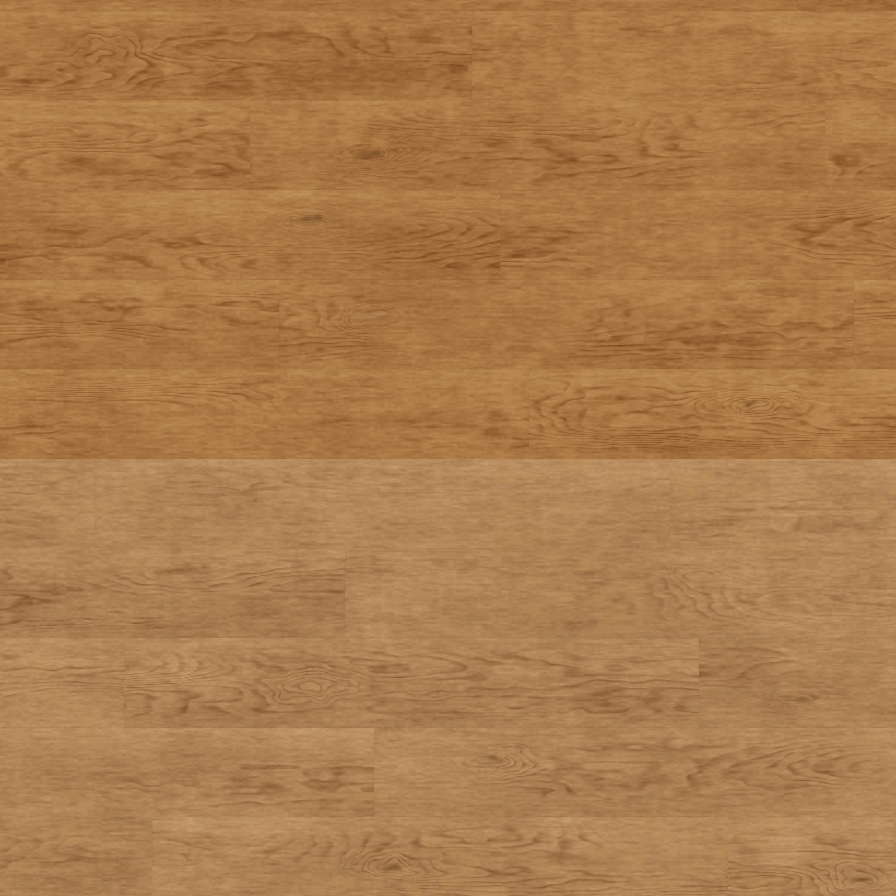
A three.js fragment shader for this texture:

```glsl
// Oak plank floor: ten staggered rows, warm above and paler below, with arched grain and knots.
varying vec2 vUv;

const float ROWS = 10.0;
const float ROW_SHIFT = 0.12;        // first joint below the top edge, in rows
const float WARM_ROWS = 5.0;         // rows in the warmer batch
const float PLANK_LENGTH = 0.642;
const float JOINT_WIDTH = 0.0013;
const float JOINT_DEPTH = 0.025;
const float RING_COUNT = 11.0;
const float RING_DEPTH = 0.60;
const float FIBRE_DEPTH = 0.44;
const float SPOT_STRENGTH = 0.34;
const vec2 GRAIN_SCALE = vec2(3.4, 21.0);
const vec2 KNOT_SIZE = vec2(0.046, 0.016);

const vec3 WARM_DARK = vec3(0.605, 0.402, 0.215);
const vec3 WARM_LIGHT = vec3(0.715, 0.525, 0.312);
const vec3 PALE_DARK = vec3(0.630, 0.455, 0.292);
const vec3 PALE_LIGHT = vec3(0.742, 0.572, 0.392);
const vec3 AMBER = vec3(0.76, 0.56, 0.34);
const vec3 KNOT_BROWN = vec3(0.40, 0.25, 0.12);

float hash(vec2 p) {
  return fract(sin(dot(p, vec2(127.1, 311.7))) * 43758.5453);
}

float noise(vec2 p) {
  vec2 i = floor(p);
  vec2 f = fract(p);
  f = f * f * f * (f * (f * 6.0 - 15.0) + 10.0);
  float low = mix(hash(i), hash(i + vec2(1.0, 0.0)), f.x);
  float high = mix(hash(i + vec2(0.0, 1.0)), hash(i + vec2(1.0)), f.x);
  return mix(low, high, f.y);
}

float fbm(vec2 p) {
  float sum = 0.0;
  float amp = 0.5;
  for (int i = 0; i < 3; i++) {
    sum += amp * noise(p);
    p = mat2(0.8, 0.6, -0.6, 0.8) * p * 2.03 + vec2(17.3, 9.1);
    amp *= 0.5;
  }
  return sum / 0.875;
}

// Stagger of the end joints, as a fraction of the plank length.
float stagger(float row) {
  float batchShift = 0.37 * step(WARM_ROWS, row);
  return 0.41 + 0.41 * mod(row + 1.0, 2.0) + 0.025 * row - batchShift;
}

void main() {
  // Plank layout: "down" runs from 0 at the top of a row to 1 at its bottom.
  float rowPos = (1.0 - vUv.y) * ROWS - ROW_SHIFT;
  float row = floor(rowPos);
  float down = fract(rowPos);
  float along = vUv.x / PLANK_LENGTH - stagger(row);
  vec2 id = vec2(floor(along), row);
  vec2 p = vec2(fract(along) * PLANK_LENGTH, (0.5 - down) / ROWS);
  vec2 seed = 40.0 * vec2(hash(id + 3.7), hash(id + 8.2));

  // Knot: bends the rings around itself.
  vec2 knotPos = vec2(PLANK_LENGTH * mix(0.15, 0.85, hash(id + 1.3)), 0.04 * (hash(id + 5.9) - 0.5));
  vec2 toKnot = (p - knotPos) / KNOT_SIZE;
  toKnot += 0.4 * (vec2(noise(p * 70.0 + seed), noise(p * 70.0 + seed.yx)) - 0.5);
  float knotDist = length(toKnot);
  float knotPower = smoothstep(0.1, 0.5, hash(id + 6.4));
  float knotZone = knotPower * exp(-knotDist * knotDist);
  float knotCore = knotPower * exp(-24.0 * knotDist * knotDist);

  // Growth rings: contours of stretched noise make the nested arches.
  float field = noise(p * GRAIN_SCALE + seed) + 0.25 * noise(p * GRAIN_SCALE * 2.3 + seed.yx);
  field += 0.06 * noise(p * vec2(45.0, 150.0) + seed) + 0.45 * knotZone;
  float ring = fract(field * RING_COUNT);
  float ringLine = smoothstep(0.4, 0.82, ring) * (1.0 - smoothstep(0.82, 1.0, ring));
  float ringMask = smoothstep(0.32, 0.7, noise(p * vec2(5.0, 16.0) + seed.yx + 11.0));
  ringMask *= smoothstep(0.0, 0.28, down) * (1.0 - smoothstep(0.8, 1.0, down));
  ringMask = max(ringMask, 0.75 * knotZone);
  float ringBreak = 0.25 + 1.5 * noise(p * vec2(55.0, 260.0) + seed.yx);

  // Fibres, pores, clouds and mottling.
  float fibre = noise(p * vec2(16.0, 270.0) + seed) - 0.5;
  float fineFibre = noise(p * vec2(100.0, 400.0) + seed) - 0.5;
  float speckle = noise(vUv * vec2(260.0, 430.0)) - 0.5;
  float pore = smoothstep(0.7, 0.95, noise(p * vec2(50.0, 340.0) + seed.yx));
  float cloud = fbm(vUv * vec2(4.0, 13.0) + 0.15 * seed) - 0.5;
  float mottle = fbm(vUv * vec2(24.0, 34.0) + 5.0) - 0.5;

  // Tone: 0 is the dark wood, 1 the light wood.
  float tone = 0.52 + 0.20 * (hash(id + 2.1) - 0.5);
  tone += 0.34 * smoothstep(0.45, 0.0, down) * hash(id + 9.6) - 0.12 * smoothstep(0.3, 0.9, down);
  tone += 0.72 * cloud + 0.55 * mottle;
  tone += FIBRE_DEPTH * (0.6 * fibre + fineFibre + 0.75 * speckle);
  tone -= RING_DEPTH * ringLine * ringMask * ringBreak + 0.26 * pore;
  tone += 0.15 * ringMask * smoothstep(0.3, 0.0, ring);

  float pale = step(WARM_ROWS, row);
  vec3 color = mix(mix(WARM_DARK, WARM_LIGHT, tone), mix(PALE_DARK, PALE_LIGHT, tone), pale);

  // Small soft amber spots in patches.
  float spots = smoothstep(0.5, 0.8, fbm(vUv * vec2(52.0, 62.0) + 31.0));
  spots *= smoothstep(0.25, 0.65, noise(vUv * vec2(5.0, 9.0) + 2.0));
  color = mix(color, AMBER, SPOT_STRENGTH * spots);

  // Knot heart, dark in most planks and a pale eye in the rest.
  vec3 heart = mix(KNOT_BROWN, PALE_LIGHT, step(0.72, hash(id + 4.5)));
  color = mix(color, heart, 0.5 * knotCore);

  // Barely visible joints along the sides and ends.
  float sideDist = min(down, 1.0 - down) / ROWS;
  float endDist = min(p.x, PLANK_LENGTH - p.x);
  float joint = 1.0 - smoothstep(0.0, JOINT_WIDTH, min(sideDist, endDist));
  color *= 1.0 - JOINT_DEPTH * joint;

  gl_FragColor = vec4(color, 1.0);
}
```
